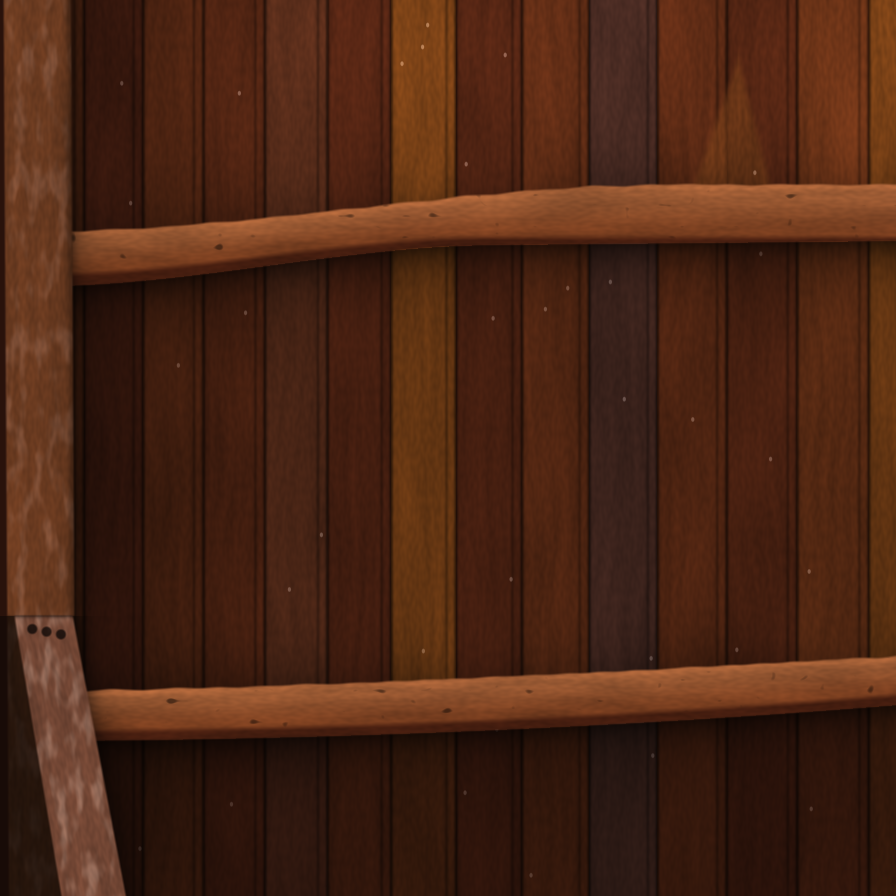
Write a three.js fragment shader that draws this texture.

```glsl
// Stained timber wall: thirteen upright tongue-and-groove boards, crossed by two
// bowed rails, with a post and a slanted brace at the left. Boards come from one
// widening repeat; hashes vary the stain and gradient noise gives grain and wear.
#define FIRST_SEAM 0.0938
#define BOARD_WIDTH 0.0654
#define BOARD_SPREAD 0.000633
#define SEAM_WIDTH 0.0022
#define BEAD_OFFSET 0.0105
#define EDGE_SOFT 0.0018
#define GRAIN 0.28
#define SHADOW_DEPTH 0.026
#define POST_FOOT 0.313
#define SPECK_CELLS 24.0

varying vec2 vUv;

float hash(vec2 p) {
  vec3 q = fract(vec3(p.xyx) * 0.1031);
  q += dot(q, q.yzx + 33.33);
  return fract((q.x + q.y) * q.z);
}

float slope(vec2 cell, vec2 offset) {
  float a = 6.2832 * hash(cell);
  return dot(vec2(cos(a), sin(a)), offset);
}

// Gradient noise, roughly -0.7 to 0.7
float noise(vec2 p) {
  vec2 i = floor(p), f = p - i;
  vec2 u = f * f * f * (f * (f * 6.0 - 15.0) + 10.0);
  vec2 e = vec2(1.0, 0.0);
  return mix(mix(slope(i, f), slope(i + e.xy, f - e.xy), u.x),
             mix(slope(i + e.yx, f - e.yx), slope(i + e.xx, f - e.xx), u.x), u.y);
}

float inside(float d) { return smoothstep(-EDGE_SOFT, EDGE_SOFT, d); }
float line(float d, float w) { return exp(-d * d / (w * w)); }

// Grain runs along p.y
float grain(vec2 p, float seed) {
  p += seed * vec2(7.3, 3.1);
  float bend = noise(p * vec2(14.0, 5.0));
  float fibre = noise(vec2(p.x * 110.0 + bend * 2.5, p.y * 9.0));
  float pores = noise(p * vec2(260.0, 95.0));
  return 0.5 * fibre + 0.45 * pores + 0.5 * bend;
}

vec3 boards(vec2 p, float lowerBay) {
  float root = sqrt(max(BOARD_WIDTH * BOARD_WIDTH + 4.0 * BOARD_SPREAD * (p.x - FIRST_SEAM), 0.0));
  float along = (root - BOARD_WIDTH) / (2.0 * BOARD_SPREAD);
  float id = floor(along), f = along - id;
  float h = hash(vec2(id + 3.0, 5.0 + lowerBay * 8.0));

  // Stain of each board, with recurring orange and grey ones
  float warm = 0.12 + 0.5 * mod(id, 2.0) * (1.0 - 0.5 * lowerBay) + 0.38 * h;
  float orange = (1.0 - step(0.5, abs(mod(id, 7.0) - 5.0))) * (1.0 - 0.75 * lowerBay);
  float grey = (1.0 - step(0.5, abs(mod(id, 5.0) - 3.0))) * clamp(id / 9.0, 0.0, 1.0);
  vec3 col = mix(vec3(0.29, 0.12, 0.07), vec3(0.42, 0.20, 0.09), warm);
  col = mix(col, vec3(0.50, 0.27, 0.09), orange * 0.9);
  col = mix(col, vec3(0.29, 0.175, 0.145), grey);

  // Orange offcut leaning above the upper rail
  float rise = p.y - 0.79;
  float wedge = smoothstep(0.0, 0.012, min(p.x - 0.768 - rise * 0.35, 0.866 - rise * 0.25 - p.x));
  col = mix(col, vec3(0.47, 0.245, 0.10), 0.75 * wedge * step(0.0, rise));

  col *= 1.0 + GRAIN * grain(p, id) + 0.14 * noise(p * vec2(9.0, 6.0));

  // Seams with a fainter bead line beside them
  float width = BOARD_WIDTH + 2.0 * BOARD_SPREAD * id;
  float seam = line(min(f, 1.0 - f) * width, SEAM_WIDTH);
  float bead = line((1.0 - f) * width - BEAD_OFFSET, SEAM_WIDTH * 0.9);
  col *= 1.0 - (0.52 * seam + 0.28 * bead) * (1.0 - 0.7 * wedge * step(0.0, rise));

  // Sparse pale specks
  vec2 cell = floor(p * SPECK_CELLS);
  vec2 spot = 0.2 + 0.6 * vec2(hash(cell + 11.0), hash(cell + 47.0));
  float speck = length((fract(p * SPECK_CELLS) - spot) * vec2(1.0, 0.7));
  col += 0.25 * smoothstep(0.06, 0.025, speck) * step(0.91, hash(cell + 83.0));
  return col * mix(0.68, 1.0, smoothstep(0.07, 0.36, p.x));
}

// Lays a lit rail with its dark underside and cast shadow over the wall
vec3 rail(vec3 wall, vec2 p, float top, float bottom, float under, float seed) {
  float ragged = 0.0025 * noise(vec2(p.x * 28.0, seed));
  top += ragged;
  float drop = bottom - under - p.y;
  wall *= 1.0 - 0.6 * step(0.0, drop) * exp(-max(drop, 0.0) / SHADOW_DEPTH);
  wall *= 1.0 - 0.2 * exp(-max(p.y - top, 0.0) / 0.03);
  float height = (p.y - bottom) / (top - bottom);
  vec3 face = mix(vec3(0.47, 0.24, 0.12), vec3(0.60, 0.35, 0.20), smoothstep(0.0, 0.9, height));
  face *= 1.0 + 0.8 * GRAIN * grain(p.yx, seed) + 0.12 * noise(p * vec2(12.0, 30.0));
  face *= 1.0 - 0.45 * smoothstep(0.42, 0.6, noise(p * vec2(55.0, 85.0) + seed));
  face *= 1.0 + 0.1 * line(top - p.y - 0.003, 0.003);
  vec3 underside = vec3(0.27, 0.115, 0.06) * (1.0 + GRAIN * grain(p.yx, seed + 2.0));
  vec3 wood = mix(underside, face, smoothstep(-0.004, 0.004, p.y - bottom));
  return mix(wall, wood, inside(top - p.y) * inside(p.y - bottom + under));
}

void main() {
  vec2 p = vUv;
  float x = p.x;
  float lowTop = 0.228 + 0.04 * pow(x, 1.5);
  vec3 col = boards(p, step(p.y, lowTop - 0.02)) * mix(0.86, 1.0, smoothstep(0.1, 0.3, p.y));
  col = rail(col, p, mix(0.742, 0.794, smoothstep(0.05, 0.75, x)),
             mix(0.694, 0.735, smoothstep(0.05, 0.55, x)), mix(0.014, 0.004, x), 4.0);
  col = rail(col, p, lowTop, 0.184 + 0.04 * x * x, 0.011, 9.0);

  // Post, weathered above the brace and shaded below it
  float shift = 0.006 * (1.0 - p.y);
  float right = 0.079 + shift;
  col *= 1.0 - 0.45 * exp(-max(x - right, 0.0) / 0.012);
  float wear = smoothstep(-0.1, 0.5, noise(p * vec2(65.0, 22.0)) + 0.4 * noise(p * vec2(150.0, 60.0)));
  vec3 post = mix(vec3(0.40, 0.22, 0.12), vec3(0.52, 0.34, 0.25), 0.65 * wear);
  post *= 1.0 + GRAIN * grain(p, 21.0);
  post *= 1.0 - 0.3 * line(x - right, 0.006);
  post *= mix(0.6, 1.0, inside(p.y - POST_FOOT));
  post = mix(vec3(0.16, 0.07, 0.045), post, inside(x - 0.004 - shift));
  col = mix(col, post, inside(right - x));

  // Brace with nail holes at its head
  float fall = POST_FOOT - p.y;
  float left = 0.016 + 0.168 * fall;
  float braceRight = 0.081 + 0.19 * fall;
  vec3 brace = mix(vec3(0.44, 0.27, 0.20), vec3(0.57, 0.41, 0.34), wear);
  brace *= 1.0 + GRAIN * grain(vec2(x - 0.18 * fall, p.y), 33.0);
  for (int i = 0; i < 3; i++) {
    vec2 nail = vec2(0.036 + 0.016 * float(i), 0.298 - 0.003 * float(i));
    brace *= 1.0 - 0.7 * smoothstep(0.007, 0.004, length(p - nail));
  }
  brace *= 1.0 - 0.4 * line(fall, 0.003);
  col *= 1.0 - 0.4 * step(0.0, fall) * exp(-max(x - braceRight, 0.0) / 0.014);
  col = mix(col, brace, inside(fall) * inside(x - left) * inside(braceRight - x));

  gl_FragColor = vec4(clamp(col, 0.0, 1.0), 1.0);
}
```
